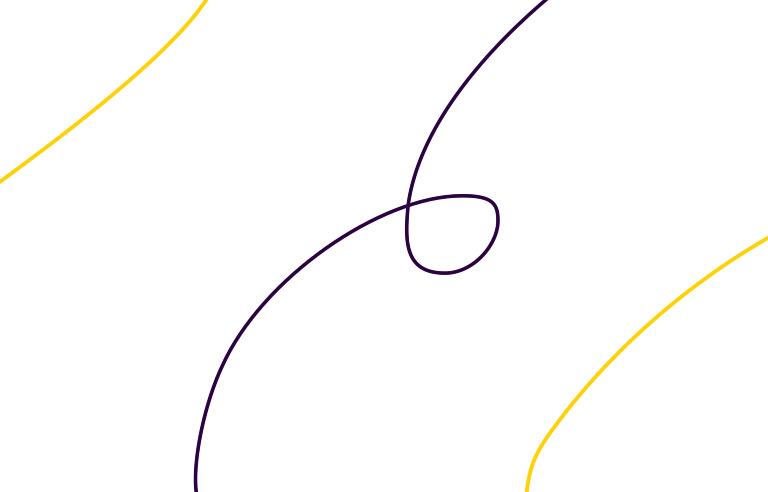
This background is drawn by a Shadertoy shader. Its source:

```glsl
#define PAPER vec3(1.0)
#define GOLD vec3(1.0, 0.82, 0.03)
#define PLUM vec3(0.17, 0.01, 0.26)
#define GOLD_HALF_WIDTH 0.25
#define PLUM_HALF_WIDTH 0.235
#define CURVE_STEPS 32

float segmentDistance(vec2 p, vec2 a, vec2 b) {
    vec2 ab = b - a;
    float t = clamp(dot(p - a, ab) / dot(ab, ab), 0.0, 1.0);
    return length(p - a - ab * t);
}

vec2 bezierPoint(vec2 a, vec2 b, vec2 c, vec2 d, float t) {
    float s = 1.0 - t;
    return s * s * s * a + 3.0 * s * s * t * b + 3.0 * s * t * t * c + t * t * t * d;
}

// Distance to a cubic curve, taken over short chords
float curveDistance(vec2 p, vec2 a, vec2 b, vec2 c, vec2 d) {
    float nearest = 1e5;
    vec2 previous = a;
    for (int i = 1; i <= CURVE_STEPS; i++) {
        vec2 next = bezierPoint(a, b, c, d, float(i) / float(CURVE_STEPS));
        nearest = min(nearest, segmentDistance(p, previous, next));
        previous = next;
    }
    return nearest;
}

// Long diagonal stroke with a loop in its middle
float loopDistance(vec2 p) {
    vec2 crossing = vec2(53.13, 37.26);
    vec2 loopBottom = vec2(57.94, 28.5);
    vec2 loopRight = vec2(64.84, 35.3);
    vec2 loopTop = vec2(60.16, 38.57);
    vec2 tailBend = vec2(28.91, 16.34);

    float d = curveDistance(p, vec2(71.5, 64.45), vec2(62.5, 56.87), vec2(54.43, 47.07), crossing);
    d = min(d, curveDistance(p, crossing, vec2(52.73, 32.69), vec2(52.6, 28.5), loopBottom));
    d = min(d, curveDistance(p, loopBottom, vec2(61.72, 28.5), vec2(64.84, 32.29), loopRight));
    d = min(d, curveDistance(p, loopRight, vec2(64.84, 37.52), vec2(64.19, 38.57), loopTop));
    d = min(d, curveDistance(p, loopTop, vec2(49.48, 38.57), vec2(33.98, 27.72), tailBend));
    return min(d, curveDistance(p, tailBend, vec2(26.56, 11.37), vec2(24.87, 3.27), vec2(25.65, -0.65)));
}

// Strokes across the upper left and lower right corners
float cornerDistance(vec2 p) {
    vec2 lowerBend = vec2(71.35, 7.32);
    float d = curveDistance(p, vec2(27.0, 64.3), vec2(22.4, 57.13), vec2(9.11, 47.07), vec2(-0.3, 40.18));
    d = min(d, curveDistance(p, vec2(100.3, 33.25), vec2(89.84, 27.33), vec2(79.17, 18.3), lowerBend));
    return min(d, curveDistance(p, lowerBend, vec2(69.4, 4.45), vec2(68.88, 2.88), vec2(68.49, -0.78)));
}

float strokeCoverage(float d, float halfWidth, float pixel) {
    return 1.0 - smoothstep(halfWidth - 0.6 * pixel, halfWidth + 0.6 * pixel, d);
}

void mainImage(out vec4 fragColor, in vec2 fragCoord) {
    // Positions in percent of the canvas width
    float pixel = 100.0 / iResolution.x;
    vec2 p = fragCoord * pixel;

    vec3 color = PAPER;
    color = mix(color, GOLD, strokeCoverage(cornerDistance(p), GOLD_HALF_WIDTH, pixel));
    color = mix(color, PLUM, strokeCoverage(loopDistance(p), PLUM_HALF_WIDTH, pixel));
    fragColor = vec4(color, 1.0);
}
```
